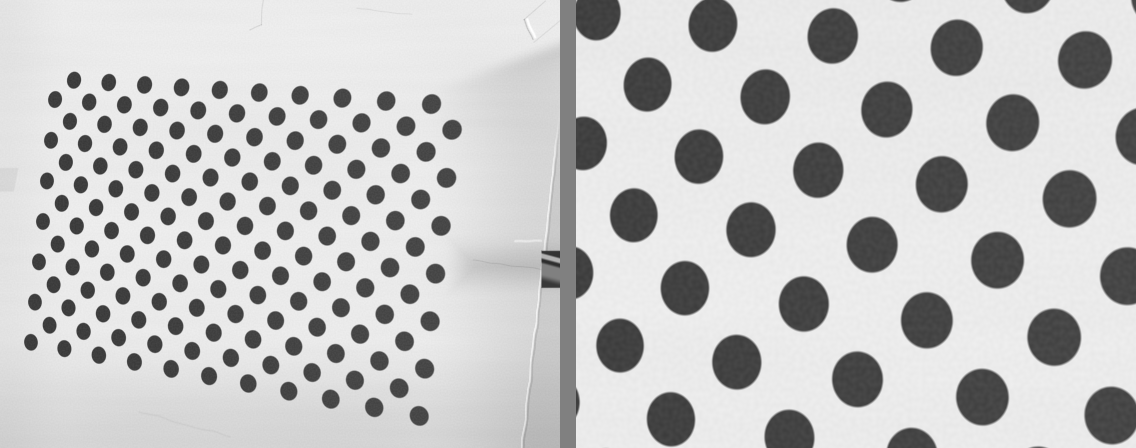
Left, the full canvas; right, a detail of the centre.
A WebGL 1 fragment shader for this pattern:

```glsl
precision highp float;

uniform vec2 u_resolution;

const float DOT_RADIUS = 0.205;

vec2 gradientAt(vec2 cell) {
  float angle = 6.2832 * fract(sin(dot(cell, vec2(127.1, 311.7))) * 43758.5);
  return vec2(cos(angle), sin(angle));
}

float gradientNoise(vec2 p) {
  vec2 i = floor(p);
  vec2 f = fract(p);
  vec2 s = f * f * f * (f * (f * 6.0 - 15.0) + 10.0);
  vec2 e = vec2(1.0, 0.0);
  float low = mix(dot(gradientAt(i), f), dot(gradientAt(i + e), f - e), s.x);
  float high = mix(dot(gradientAt(i + e.yx), f - e.yx),
                   dot(gradientAt(i + 1.0), f - 1.0), s.x);
  return mix(low, high, s.y);
}

// Perspective inverse: the cross products form the adjugate of the matrix
vec2 boardCoords(vec2 p, vec3 across, vec3 down, vec3 origin) {
  vec3 h = vec3(p, 1.0);
  vec2 board = vec2(dot(cross(down, origin), h), dot(cross(origin, across), h));
  return board / dot(cross(across, down), h);
}

float latticeDistance(vec2 board, vec2 lastCell) {
  return length(board - clamp(floor(board + 0.5), vec2(0.0), lastCell));
}

float stroke(vec2 p, vec2 a, vec2 b, float halfWidth, float blur) {
  vec2 ab = b - a;
  float t = clamp(dot(p - a, ab) / dot(ab, ab), 0.0, 1.0);
  return 1.0 - smoothstep(halfWidth - blur, halfWidth + blur, length(p - a - ab * t));
}

float box(vec2 p, vec2 center, vec2 halfSize, float blur) {
  vec2 d = abs(p - center) - halfSize;
  return 1.0 - smoothstep(-blur, blur, max(d.x, d.y));
}

// Uneven light on the sheet, darker to the right and bottom
float paperTone(vec2 p) {
  float tone = 0.918 + 0.015 * gradientNoise(p * vec2(3.0, 6.0));
  tone -= 0.075 * smoothstep(0.74, 0.97, p.x) * smoothstep(0.08, 0.25, p.y);
  tone -= 0.085 * smoothstep(0.58, 0.8, p.y);
  tone -= 0.03 * (1.0 - smoothstep(0.0, 0.13, p.x));
  tone += 0.008 * gradientNoise(p * vec2(4.0, 55.0));
  float below = p.y - 0.085 - 0.36 * (1.0 - p.x);
  float fade = smoothstep(-0.025, 0.015, below) * exp(-14.0 * max(below, 0.0));
  tone -= 0.13 * fade * smoothstep(0.74, 1.0, p.x);
  return tone - 0.11 * box(p, vec2(0.91, 0.475), vec2(0.085, 0.025), 0.035);
}

// Tape patches, creases and the sheet's right edge
float paperMarks(vec2 p, float px) {
  float thin = 0.0007;
  float wobble = 0.003 * gradientNoise(p * 30.0);
  vec2 q = p + vec2(wobble, -wobble);
  float marks = -0.045 * box(p + vec2(0.2 * (p.y - 0.32), 0.0),
                             vec2(0.012, 0.321), vec2(0.017, 0.021), px);
  marks -= 0.10 * stroke(q, vec2(0.47, 0.0), vec2(0.466, 0.045), thin, px);
  marks -= 0.12 * stroke(q, vec2(0.466, 0.045), vec2(0.447, 0.053), thin, px);
  marks -= 0.07 * stroke(q, vec2(0.638, 0.014), vec2(0.735, 0.026), thin, px);
  marks -= 0.10 * stroke(q, vec2(0.936, 0.035), vec2(0.974, 0.002), thin, px);
  marks -= 0.20 * stroke(q, vec2(0.936, 0.035), vec2(0.951, 0.071), thin, px);
  marks += 0.08 * stroke(q, vec2(0.941, 0.035), vec2(0.955, 0.067), 0.002, px);
  marks -= 0.08 * stroke(q, vec2(0.953, 0.076), vec2(1.0, 0.037), thin, px);
  marks -= 0.08 * stroke(q, vec2(0.845, 0.465), vec2(0.966, 0.482), thin, px);
  marks += 0.08 * stroke(q, vec2(0.92, 0.431), vec2(0.966, 0.43), 0.002, px);
  marks -= 0.05 * stroke(q, vec2(0.25, 0.735), vec2(0.41, 0.78), thin, 0.003);
  float edgeX = 0.932 + 0.112 * (0.8 - p.y) + wobble;
  float shown = smoothstep(0.18, 0.32, p.y);
  marks -= 0.045 * shown * smoothstep(-px, px, p.x - edgeX);
  float rim = 1.0 - smoothstep(0.001, 0.001 + px, abs(p.x - edgeX));
  float shade = 1.0 - smoothstep(0.001, 0.003, abs(p.x - edgeX - 0.003));
  return marks + shown * (0.11 * rim - 0.07 * shade);
}

// Curved metal bands between dark rims
float clipTone(vec2 p) {
  float t = (p.y - 0.448) / 0.067 - 4.0 * (p.x - 0.967);
  float tone = mix(0.20, 0.70, smoothstep(0.03, 0.10, t));
  tone = mix(tone, 0.18, smoothstep(0.16, 0.24, t));
  tone = mix(tone, 0.50, smoothstep(0.27, 0.36, t));
  return mix(tone, 0.22, smoothstep(0.60, 0.82, t));
}

void main() {
  vec2 p = vec2(gl_FragCoord.x, u_resolution.y - gl_FragCoord.y) / u_resolution.x;
  float px = 1.0 / u_resolution.x;
  float grain = gradientNoise(p * 330.0);

  float tone = paperTone(p) + paperMarks(p, px) + 0.018 * grain;
  float clip = box(p, vec2(0.99, 0.481), vec2(0.023, 0.033), px);
  tone = mix(tone, clipTone(p), clip);

  // Two interleaved square lattices, tilted in perspective
  vec2 board = boardCoords(p, vec3(0.05846, 0.001833, -0.0154),
                           vec3(-0.00708, 0.07323, 0.00159),
                           vec3(0.0983, 0.1777, 1.0));
  float d = min(latticeDistance(board, vec2(10.0, 6.0)),
                latticeDistance(board - vec2(0.5, -0.5), vec2(9.0, 6.0)));
  float blur = max(0.012, 12.0 * px);
  float ink = 1.0 - smoothstep(-blur, blur, d - DOT_RADIUS);
  float inkTone = mix(0.24, 0.28, smoothstep(0.1, 0.75, p.x)) + 0.035 * grain;
  tone = mix(tone, inkTone, ink);

  gl_FragColor = vec4(vec3(tone), 1.0);
}
```
